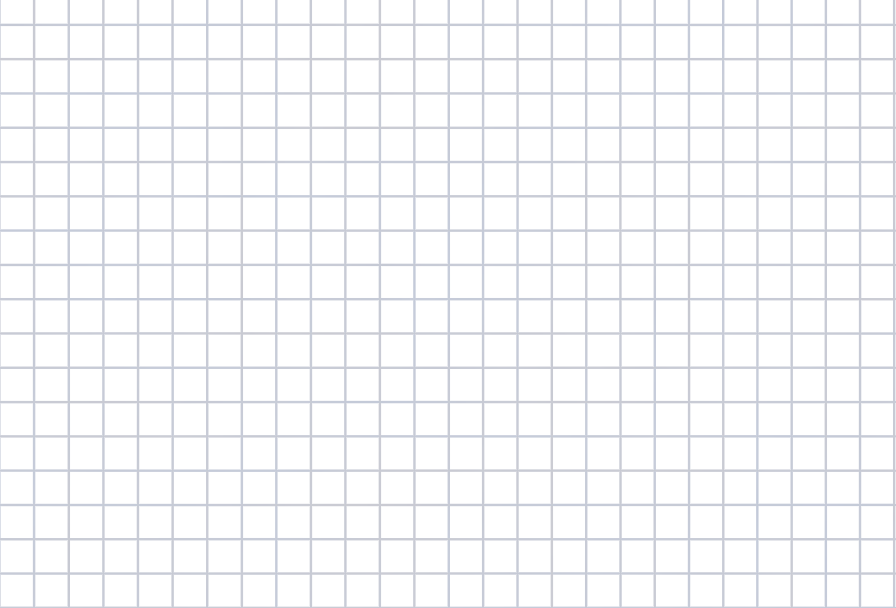
Reproduce this pattern procedurally as a Shadertoy shader.

```glsl
// Lengths are fractions of the canvas height
const vec2  PITCH      = vec2(0.05660, 0.05640);  // cell size: 26 across, about 17.7 down
const vec2  ORIGIN     = vec2(-0.0009, 0.0003);   // position of the first lines
const float LINE_WIDTH = 0.0040;
const float PAGE_BOW   = 0.0032;                  // sideways bulge at mid page
const float WOBBLE     = 0.0004;                  // drift of a line from straight
const float FADE       = 0.08;                    // unevenness of the ink
const vec3  PAPER      = vec3(1.0);
const vec3  INK_BLUE   = vec3(0.773, 0.798, 0.855);
const vec3  INK_GREY   = vec3(0.792, 0.796, 0.826);
const float PI         = 3.14159;

vec2 hashGradient(vec2 cell) {
    vec2 h = vec2(dot(cell, vec2(127.1, 311.7)), dot(cell, vec2(269.5, 183.3)));
    return 2.0 * fract(sin(h) * 43758.55) - 1.0;
}

float gradientNoise(vec2 p) {
    vec2 i = floor(p), f = fract(p);
    vec2 u = f * f * f * (f * (f * 6.0 - 15.0) + 10.0);
    vec2 e = vec2(0.0, 1.0);
    float low  = mix(dot(hashGradient(i), f),
                     dot(hashGradient(i + e.yx), f - e.yx), u.x);
    float high = mix(dot(hashGradient(i + e.xy), f - e.xy),
                     dot(hashGradient(i + e.yy), f - e.yy), u.x);
    return mix(low, high, u.y);
}

// Share of a pixel covered by a line whose centre is at distance d
float lineCoverage(float d, float pixel) {
    float halfWidth = 0.5 * LINE_WIDTH;
    float span = min(d + 0.5 * pixel, halfWidth) - max(d - 0.5 * pixel, -halfWidth);
    return max(span, 0.0) / pixel;
}

// One family of parallel lines: rgb is the ink colour, a its opacity
vec4 ruledLines(float across, float along, float pitch, float seed, float pixel) {
    float index = round(across / pitch);
    float lane = index * 0.73 + seed;
    float drift = WOBBLE * gradientNoise(vec2(lane, along * 1.5));
    float tint = gradientNoise(vec2(lane + 40.3, along * 2.5));
    float density = 1.0 + FADE * gradientNoise(vec2(lane + 80.6, along * 9.0));
    float coverage = lineCoverage(across - index * pitch - drift, pixel);
    vec3 ink = mix(INK_BLUE, INK_GREY, smoothstep(-0.5, 0.5, tint));
    return vec4(ink, coverage * density);
}

void mainImage(out vec4 fragColor, in vec2 fragCoord) {
    float pixel = 1.0 / iResolution.y;
    vec2 p = fragCoord * pixel - ORIGIN;
    p.x -= PAGE_BOW * sin(PI * fragCoord.x / iResolution.x);

    vec4 columns = ruledLines(p.x, p.y, PITCH.x, 3.4, pixel);
    vec4 rows    = ruledLines(p.y, p.x, PITCH.y, 57.4, pixel);

    // Thin inks: the darker one shows where lines cross
    vec3 color = min(mix(PAPER, columns.rgb, columns.a),
                     mix(PAPER, rows.rgb, rows.a));
    fragColor = vec4(color, 1.0);
}
```
